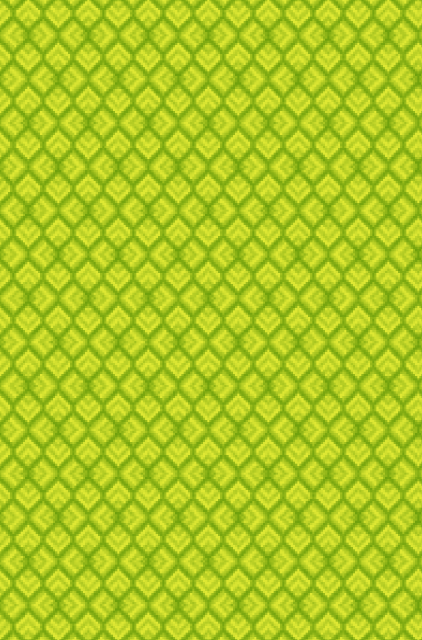
Give the GLSL for this pattern, as a Shadertoy shader.

```glsl
// Lime mosaic of hexagonal scales, grouped in fours around dark nodes with nested chevrons.

float hash(vec2 p) {
    return fract(sin(dot(p, vec2(12.99, 78.23))) * 4375.85);
}

// Inward distance from the edge of an upright hexagon, in mosaic cells.
float hexDepth(vec2 p) {
    p = abs(p);
    return min(7.0 - p.x, 8.5 - p.x - p.y);
}

// Depth inside the side scale or the vertical scale of a node at the origin.
float scaleDepth(vec2 p) {
    return max(hexDepth(p - vec2(7.0, 0.0)), hexDepth(p - vec2(0.0, 10.0)));
}

vec3 mosaic(vec2 p) {
    vec2 cell = floor(p + 0.5);
    vec2 halfPeriod = vec2(14.0, 20.0);

    // Mirror into one quarter of the repeat, then pick the owning node.
    vec2 q = abs(mod(cell + halfPeriod, 2.0 * halfPeriod) - halfPeriod);
    float depth = scaleDepth(q);
    float otherDepth = scaleDepth(halfPeriod - q);
    if (otherDepth > depth) {
        q = halfPeriod - q;
        depth = otherDepth;
    }
    float ring = q.x + q.y;

    // Chevrons brighten away from the node; two rows of cells form the outline.
    float level = 4.0 + cos(6.2832 * (ring - 15.5) / 5.0);
    level -= 0.7 * (1.0 - smoothstep(5.0, 10.0, ring));
    if (depth < 2.0) level = 2.0;
    if (depth < 1.0) level = 0.7;
    if (ring < 4.0) level -= 0.6;

    // Uneven tint from cell to cell.
    level += 0.9 * (hash(cell) - 0.5);
    return mix(vec3(0.44, 0.63, 0.05), vec3(0.87, 0.91, 0.20), clamp(level / 5.0, 0.0, 1.0));
}

void mainImage(out vec4 fragColor, in vec2 fragCoord) {
    // Average a 3 by 3 grid of samples to smooth the cell edges.
    vec3 color = vec3(0.0);
    for (int i = 0; i < 9; i++) {
        vec2 offset = (vec2(i % 3, i / 3) - 1.0) / 3.0;
        vec2 p = (fragCoord + offset) / iResolution.y;
        color += mosaic(p * vec2(298.7, 292.0) - vec2(27.2, 255.9));
    }
    fragColor = vec4(color / 9.0, 1.0);
}
```
